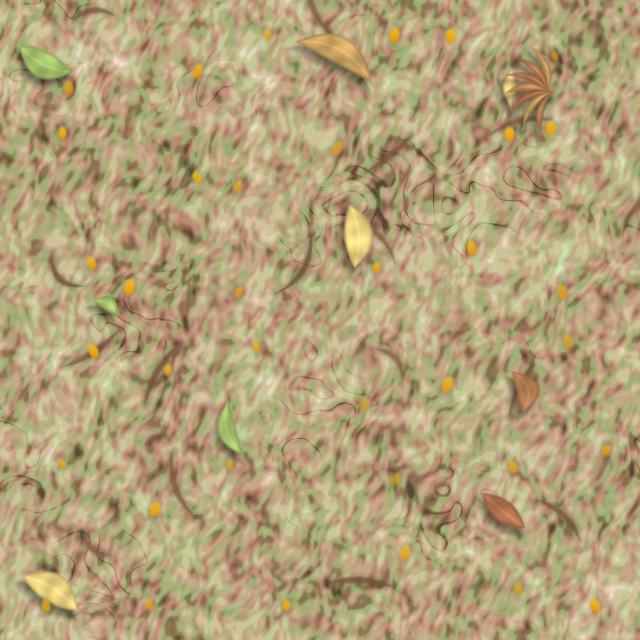
Write a WebGL 1 fragment shader that draws this texture.

```glsl
precision highp float;
// Bare, crumbly soil strewn with small leaves, twigs and yellow flecks.

uniform vec2 u_resolution;

const float TAU = 6.2831853;
const vec3 CRACK = vec3(0.36, 0.28, 0.21);
const vec3 DARK_SOIL = vec3(0.56, 0.46, 0.33);
const vec3 PINK_SOIL = vec3(0.70, 0.57, 0.45);
const vec3 GREEN_SOIL = vec3(0.66, 0.66, 0.46);
const vec3 TAN_SOIL = vec3(0.75, 0.67, 0.52);
const vec3 LIGHT_SOIL = vec3(0.80, 0.77, 0.60);
const vec3 GLINT = vec3(0.91, 0.87, 0.77);
const vec3 OCHRE = vec3(0.80, 0.64, 0.38);
const vec3 RUSSET = vec3(0.70, 0.45, 0.30);
const vec3 LEAF_GREEN = vec3(0.66, 0.77, 0.42);
const vec3 STRAW = vec3(0.92, 0.82, 0.50);
const vec3 TWIG = vec3(0.43, 0.29, 0.20);
const vec3 FLECK = vec3(0.93, 0.67, 0.10);

float hash(vec2 p) {
  return fract(sin(dot(p, vec2(127.1, 311.7))) * 43758.55);
}

vec2 hash2(vec2 p) {
  return vec2(hash(p), hash(p + 17.3));
}

vec2 rotate(vec2 p, float angle) {
  float c = cos(angle), s = sin(angle);
  return vec2(c * p.x + s * p.y, c * p.y - s * p.x);
}

float cornerSlope(vec2 cell, vec2 offset) {
  float angle = TAU * hash(cell);
  return dot(vec2(cos(angle), sin(angle)), offset);
}

float gradientNoise(vec2 p) {
  vec2 i = floor(p), f = fract(p);
  vec2 u = f * f * f * (f * (f * 6.0 - 15.0) + 10.0);
  vec2 e = vec2(1.0, 0.0);
  float low = mix(cornerSlope(i, f), cornerSlope(i + e.xy, f - e.xy), u.x);
  float high = mix(cornerSlope(i + e.yx, f - e.yx), cornerSlope(i + e.xx, f - e.xx), u.x);
  return mix(low, high, u.y);
}

// Distance to a pointed, bent blade lying along x.
float blade(vec2 p, float halfLength, float halfWidth, float bend) {
  float x = p.x / halfLength;
  float y = p.y - bend * halfLength * (x * x - 0.5);
  return max(abs(y) - halfWidth * (1.0 - x * x), abs(p.x) - halfLength);
}

float cover(float d, float blur) {
  return 1.0 - smoothstep(-blur, blur, d);
}

// Soil tone has a mean near 0 and a spread near 1.
vec3 soilColor(float tone, float tint) {
  vec3 middle = mix(PINK_SOIL, GREEN_SOIL, smoothstep(-0.16, 0.18, tint));
  vec3 c = mix(CRACK, DARK_SOIL, smoothstep(-2.8, -1.5, tone));
  c = mix(c, middle, smoothstep(-1.5, -0.6, tone));
  c = mix(c, TAN_SOIL, smoothstep(-0.5, 0.3, tone));
  c = mix(c, LIGHT_SOIL, smoothstep(0.4, 1.2, tone));
  c = mix(c, GLINT, smoothstep(1.5, 2.8, tone));
  return c + tint * vec3(-0.09, 0.06, -0.03);
}

vec3 soil(vec2 uv) {
  vec2 warp = vec2(gradientNoise(uv * 14.0), gradientNoise(uv * 14.0 + 31.0));
  vec2 p = rotate(uv + 0.018 * warp, -0.35) * vec2(1.0, 0.62);
  float tone = 0.50 * gradientNoise(p * 54.0)
             + 0.36 * gradientNoise(p * 105.0 + 9.0)
             + 0.32 * gradientNoise(uv * 19.0 + 4.0)
             + 0.28 * gradientNoise(uv * 6.0 + 2.0);
  float fissure = abs(gradientNoise(uv * 8.0 + 2.0 * warp + 50.0));
  float patchy = smoothstep(0.0, 0.3, gradientNoise(uv * 5.0 + 70.0));
  float tint = gradientNoise(p * 62.0 + 80.0) + 0.4 * gradientNoise(uv * 9.0 + 60.0);
  return soilColor(5.2 * tone - 1.3 * patchy * cover(fissure - 0.04, 0.04), tint);
}

vec3 addTwig(vec3 color, vec2 p, vec2 seed) {
  vec2 q = rotate(p, TAU * hash(seed));
  float size = mix(0.025, 0.06, hash(seed + 3.0));
  float d = blade(q, size, 0.0045, hash(seed + 5.0) - 0.5);
  color *= 1.0 - 0.18 * cover(d - 0.004, 0.008);
  return mix(color, mix(TWIG, RUSSET, 0.5 * hash(seed + 7.0)), 0.75 * cover(d, 0.003));
}

vec3 addLeaf(vec3 color, vec2 p, float angle, float size, float plump, float bend, vec3 hue) {
  vec2 q = rotate(p, angle);
  vec2 shade = rotate(p + vec2(0.005, 0.010), angle);
  color *= 1.0 - 0.42 * cover(blade(shade, size, size * plump, bend), 0.011);
  float d = blade(q, size, size * plump, bend);
  float rib = blade(q, size, 0.002, bend);
  float mottle = gradientNoise(p * 45.0 + angle * 20.0);
  vec3 body = hue * (1.0 + 0.25 * mottle + 2.0 * q.y) + 0.07 * cover(rib, 0.003);
  body = mix(body, hue * 0.72, 0.6 * smoothstep(-0.007, 0.0, d));
  return mix(color, body, cover(d, 0.003));
}

vec3 leafHue(float pick) {
  vec3 dry = mix(RUSSET, OCHRE, smoothstep(0.1, 0.45, pick));
  return mix(mix(dry, LEAF_GREEN, step(0.5, pick)), STRAW, step(0.78, pick));
}

vec3 addFleck(vec3 color, vec2 uv) {
  vec2 cell = floor(uv * 6.0);
  vec2 p = uv - (cell + 0.12 + 0.76 * hash2(cell + 40.0)) / 6.0;
  float size = mix(0.005, 0.008, hash(cell + 43.0));
  float d = length(rotate(p, hash(cell + 47.0) - 0.5) * vec2(1.0, 0.65)) - size;
  color *= 1.0 - 0.15 * cover(d - 0.003, 0.006);
  vec3 hue = FLECK + vec3(2.0, 7.0, 3.0) * p.y;
  return mix(color, hue, cover(d, 0.003) * mix(0.5, 1.0, hash(cell + 51.0)));
}

void main() {
  vec2 uv = gl_FragCoord.xy / u_resolution.y;
  vec3 color = soil(uv);

  // Twigs, one in each square of a loose 4 by 4 layout.
  for (int i = 0; i < 16; i++) {
    vec2 cell = vec2(mod(float(i), 4.0), floor(float(i) / 4.0));
    color = addTwig(color, uv - (cell + hash2(cell + 90.0)) / 4.0, cell + 11.0);
  }
  // Fallen leaves, mostly small.
  for (int i = 0; i < 9; i++) {
    vec2 cell = vec2(mod(float(i), 3.0), floor(float(i) / 3.0));
    vec2 shape = hash2(cell + 120.0);
    float size = mix(0.022, 0.075, shape.x * shape.x);
    color = addLeaf(color, uv - (cell + hash2(cell + 23.0)) / 3.0, TAU * hash(cell + 29.0),
                    size, mix(0.3, 0.55, shape.y), shape.y - 0.4, leafHue(hash(cell + 33.0)));
  }
  // A withered tuft of curled blades.
  for (int i = 0; i < 7; i++) {
    float k = float(i);
    float angle = 1.9 + 0.42 * k;
    vec2 centre = vec2(0.86, 0.86) + 0.035 * vec2(cos(angle), sin(angle));
    color = addLeaf(color, uv - centre, angle, 0.036, 0.16, 0.3, mix(RUSSET, OCHRE, hash(vec2(k, 5.0))));
  }
  color = addFleck(color, uv);
  gl_FragColor = vec4(clamp(color, 0.0, 1.0), 1.0);
}
```
